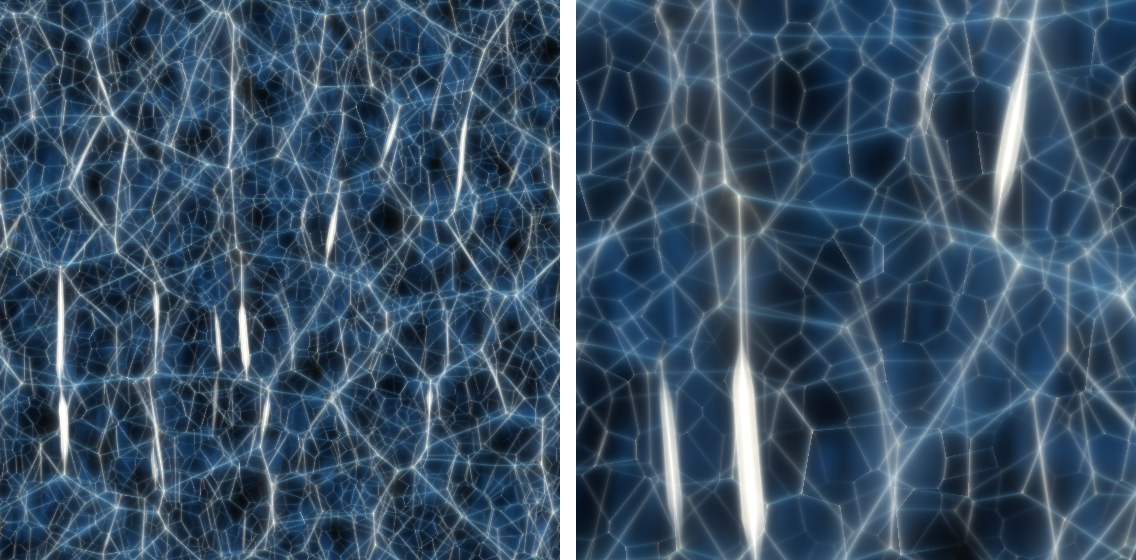
Left: the whole. Right: its middle third, enlarged.
A Shadertoy shader for this texture:

```glsl
vec2 hash2(vec2 p) {
    return fract(sin(vec2(dot(p, vec2(127.1, 311.7)), dot(p, vec2(269.5, 183.3)))) * 43758.5453);
}

// Value noise that wraps after n cells
float wrapNoise(vec2 uv, vec2 n, float seed) {
    vec2 p = uv * n, c = floor(p), f = fract(p);
    f = f * f * (3.0 - 2.0 * f);
    float a = hash2(mod(c, n) + seed).x;
    float b = hash2(mod(c + vec2(1, 0), n) + seed).x;
    float d = hash2(mod(c + vec2(0, 1), n) + seed).x;
    float e = hash2(mod(c + 1.0, n) + seed).x;
    return mix(mix(a, b, f.x), mix(d, e, f.x), f.y);
}

// Glowing Voronoi borders: steep strands swell between their joints,
// flake varies the light from cell to cell
vec3 web(vec2 uv, vec2 n, float seed, float swell, float flake) {
    vec2 p = uv * n, base = floor(p), f = fract(p);
    vec2 nearCell = vec2(0), nearPoint = vec2(0);
    float best = 9.0;
    for (int y = -1; y <= 1; y++)
    for (int x = -1; x <= 1; x++) {
        vec2 g = vec2(x, y);
        vec2 r = (g + hash2(mod(base + g, n) + seed) - f) / n;
        if (dot(r, r) < best) {
            best = dot(r, r);
            nearCell = g;
            nearPoint = r;
        }
    }
    vec2 ownId = mod(base + nearCell, n);
    vec3 light = vec3(0);
    float first = 9.0, second = 9.0, bold = 0.0;
    for (int y = -2; y <= 2; y++)
    for (int x = -2; x <= 2; x++) {
        if (x == 0 && y == 0) continue;
        vec2 g = nearCell + vec2(x, y);
        vec2 id = mod(base + g, n);
        vec2 r = (g + hash2(id + seed) - f) / n;
        vec2 across = normalize(r - nearPoint);
        float d = max(dot(0.5 * (nearPoint + r), across), 0.0);
        float steep = across.x * across.x;
        float core = exp(-d / (0.0011 + 0.0045 / n.x));
        float halo = exp(-d * n.x / 0.12);
        vec3 coreTint = mix(vec3(0.48, 0.70, 0.82), vec3(0.92, 0.88, 0.80), steep);
        vec3 haloTint = mix(vec3(0.30, 0.62, 0.88), vec3(0.68, 0.78, 0.86), steep);
        light = max(light, mix(0.42, 0.6, steep) * (0.62 * core * coreTint + 0.42 * halo * haloTint));
        if (d < first) {
            second = first;
            first = d;
            bold = steep * hash2(id + ownId + seed + 5.7).x;
        } else {
            second = min(second, d);
        }
    }
    // Bright spindle that narrows to nothing at both joints
    float gap = second - first;
    float taper = smoothstep(0.0, 0.25, gap * n.x);
    float width = min(0.06 / n.x * bold * bold * swell, 0.22 * gap);
    float spindle = exp(-max(first - width, 0.0) / (0.0012 + 0.004 / n.x));
    light += vec3(1.0, 0.96, 0.88) * spindle * bold * taper * (0.2 + 0.6 * swell);
    light += vec3(0.40, 0.39, 0.33) * exp(-second * n.x / 0.035);
    return light * mix(1.0, 0.3 + 1.4 * hash2(ownId + seed + 2.3).y, flake);
}

// Scattered soft pits, slightly taller than wide
float pits(vec2 uv) {
    vec2 p = uv * 8.0, c = floor(p), f = fract(p);
    float dark = 0.0;
    for (int y = -1; y <= 1; y++)
    for (int x = -1; x <= 1; x++) {
        vec2 g = vec2(x, y), id = mod(c + g, 8.0);
        vec2 h = hash2(id + 61.3), k = hash2(id + 93.1);
        vec2 r = (g + h - f) / mix(vec2(0.09, 0.11), vec2(0.15, 0.23), k.y);
        dark = max(dark, step(k.x, 0.5) * exp(-dot(r, r)));
    }
    return dark;
}

vec3 screen(vec3 a, vec3 b) {
    return 1.0 - (1.0 - a) * (1.0 - min(b, 1.0));
}

void mainImage(out vec4 fragColor, in vec2 fragCoord) {
    vec2 uv = fragCoord / iResolution.xy;

    // Gentle bending of the strands
    vec2 bend = vec2(wrapNoise(uv, vec2(9), 3.1), wrapNoise(uv, vec2(9), 17.9)) - 0.5;
    vec2 q = uv + 0.014 * bend;

    // Mottled blue depth with faint upright fibres
    float cloud = 0.5 * wrapNoise(q, vec2(17, 16), 23.0) + 0.5 * wrapNoise(q, vec2(41, 35), 31.0);
    float fibre = wrapNoise(q + 0.02 * bend.yx, vec2(120, 40), 41.0);
    vec3 color = mix(vec3(0.0, 0.025, 0.065), vec3(0.045, 0.16, 0.29), smoothstep(0.2, 0.8, cloud));
    color *= 0.7 + 0.6 * fibre;

    // Fine shards, fading in and out
    float patchy = smoothstep(0.2, 0.8, wrapNoise(q, vec2(15), 47.0));
    color = screen(color, web(q, vec2(44, 34), 71.0, 0.0, 1.0) * mix(0.12, 0.42, patchy));
    color = screen(color, web(q, vec2(25, 21), 83.0, 0.2, 0.8) * mix(0.6, 0.3, patchy));
    color *= 1.0 - 0.9 * pits(q);

    // Overlapping nets, from faint to bright
    float swell = smoothstep(0.3, 0.8, wrapNoise(uv, vec2(12), 67.0));
    float fade = wrapNoise(uv, vec2(10), 73.0);
    color = screen(color, web(q, vec2(16, 13), 97.0, 0.5 * swell, 0.3) * mix(0.3, 0.75, fade));
    color = screen(color, web(q, vec2(10, 9), 109.0, swell, 0.0) * mix(0.95, 0.5, fade));
    color = screen(color, web(q, vec2(7, 6), 127.0, swell, 0.0) * 1.1);

    fragColor = vec4(color, 1.0);
}
```
